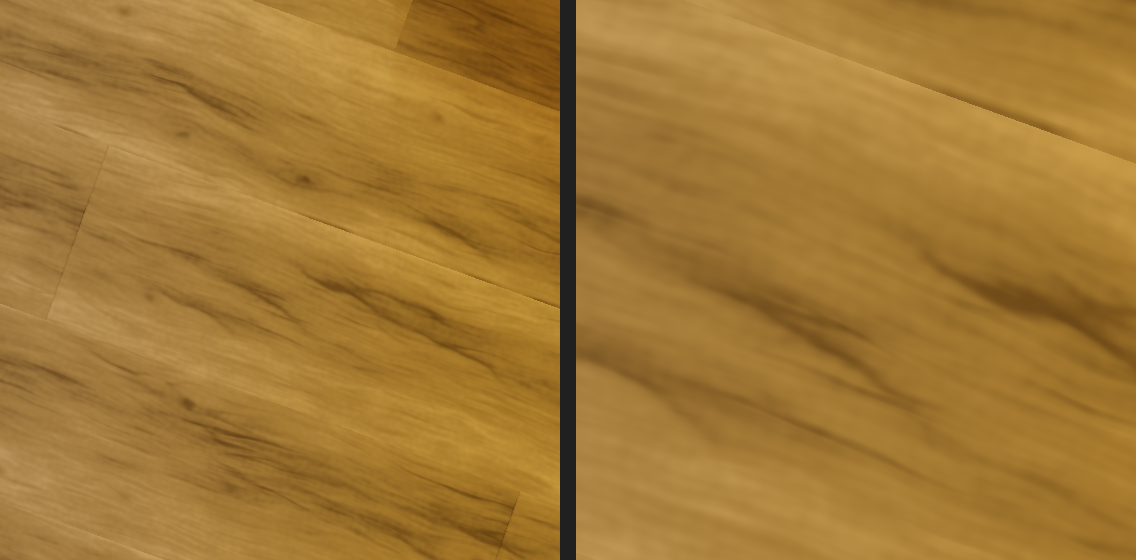
Left: the whole. Right: its middle third, enlarged.
Give the GLSL for this texture, as a three.js fragment shader.

```glsl
// Slanted wooden floor planks in staggered rows, with butt joints and soft seams.
// Stretched gradient noise gives the grain; each plank has a dark heart with
// hairline rings, pale sapwood edges, drifting streaks and small knots.
varying vec2 vUv;

const float TILT = 0.347;          // slope of the rows, radians
const float ROW_START = 0.100;     // first seam, measured across the rows
const float ROW_WIDTH = 0.331;
const float PLANK_LENGTH = 2.224;
const float JOINT_START = 0.832;   // butt joint of row zero
const float STAGGER = 1.323;       // joint shift from row to row
const float KNOT_SPACING = 0.20;
const float HEART_SPREAD = 0.29;   // fraction of the row width
const float HEART_DEPTH = 0.36;
const float GRAIN_DEPTH = 0.38;
const float FIBRE_DEPTH = 0.17;
const float HAIRLINE_DEPTH = 0.17;

const vec3 DARK_WOOD = vec3(0.41, 0.27, 0.09);
const vec3 MID_WOOD = vec3(0.65, 0.485, 0.21);
const vec3 PALE_WOOD = vec3(0.80, 0.64, 0.35);
const vec3 COOL_LIGHT = vec3(0.98, 0.995, 1.21);
const vec3 WARM_LIGHT = vec3(1.00, 0.97, 0.72);
const vec3 CORNER_SHADE = vec3(0.86, 0.76, 0.52);

vec2 hash2(vec2 p) {
  p = vec2(dot(p, vec2(127.1, 311.7)), dot(p, vec2(269.5, 183.3)));
  return fract(sin(p) * 43758.5) * 2.0 - 1.0;
}

float gradientNoise(vec2 p) {
  vec2 i = floor(p), f = fract(p), e = vec2(1.0, 0.0);
  vec2 u = f * f * f * (f * (f * 6.0 - 15.0) + 10.0);
  float low = mix(dot(hash2(i), f), dot(hash2(i + e.xy), f - e.xy), u.x);
  float high = mix(dot(hash2(i + e.yx), f - e.yx), dot(hash2(i + 1.0), f - 1.0), u.x);
  return mix(low, high, u.y);
}

float fbm(vec2 p) {
  float sum = 0.0, amp = 0.6;
  for (int i = 0; i < 4; i++) {
    sum += amp * gradientNoise(p);
    p = p * 1.93 + 7.3;
    amp *= 0.5;
  }
  return sum;
}

float bell(vec2 d) { return exp(-dot(d, d)); }

void main() {
  // Plank layout: p.x runs along the rows, p.y across them
  vec2 along = vec2(cos(TILT), -sin(TILT));
  vec2 p = vec2(dot(vUv, along), dot(vUv, vec2(-along.y, along.x)));
  float rowPos = (p.y - ROW_START) / ROW_WIDTH;
  float row = floor(rowPos), across = fract(rowPos);
  float endPos = (p.x - JOINT_START - row * STAGGER) / PLANK_LENGTH;
  float plank = floor(endPos), darkPlank = mod(row + plank, 2.0);
  vec2 grain = p + hash2(vec2(row, plank)) * 20.0;
  float heartLine = 0.70 - 0.17 * abs(row);

  // Knots bend the grain around them
  float knots = 0.0;
  for (int i = -1; i <= 1; i++) {
    float cell = floor(p.x / KNOT_SPACING) + float(i);
    vec2 h = hash2(vec2(cell, row + 5.0)) * 0.5 + 0.5;
    vec2 d = vec2(p.x - (cell + h.x) * KNOT_SPACING, (across - 0.12 - 0.76 * h.y) * ROW_WIDTH);
    float strength = smoothstep(0.2, 0.8, fract(h.x * 7.0 + h.y * 3.0));
    grain.y -= 0.6 * strength * d.y * bell(d / vec2(0.05, 0.026));
    d += 0.010 * vec2(gradientNoise(p * 38.0 + 9.0), gradientNoise(p * 45.0));
    knots += strength * bell(d / vec2(0.014, 0.007));
  }

  // Streaks wander along the heart, crisp below and fading softly above
  float streaks = 0.0;
  for (int i = 0; i < 5; i++) {
    float k = float(i);
    float start = fract(0.16 + 0.12 * k + 0.43 * (row - 1.0));
    vec2 d = vec2(p.x - start, (across - heartLine - 0.22 * sin(k - 1.1)) * ROW_WIDTH);
    d.y += 0.10 * d.x + 0.026 * gradientNoise(vec2(p.x * 10.0, k * 3.7 + row));
    d.y += 0.010 * gradientNoise(p * vec2(22.0, 40.0));
    float softness = mix(0.007, 0.030, smoothstep(-0.004, 0.006, d.y));
    streaks += 0.6 * bell(d / vec2(0.10, 0.0045)) + 0.6 * bell(d / vec2(0.13, softness));
  }
  streaks *= 0.55 + 0.45 * cos(row - 1.0);

  // Wood tone from broad figure down to fine fibre
  grain.y += 0.024 * gradientNoise(grain * vec2(3.0, 7.0));
  grain.y += 0.006 * gradientNoise(grain * vec2(14.0, 24.0));
  float wander = 0.22 * gradientNoise(grain * vec2(2.0, 4.0));
  float heart = exp(-pow(abs(across - heartLine + wander) / HEART_SPREAD, 2.0));
  heart *= 1.0 - 0.7 * step(2.5, row) * (1.0 - darkPlank);
  float figure = fbm(grain * vec2(2.5, 14.0));
  float tone = 0.86 - HEART_DEPTH * heart - 0.10 * darkPlank + 0.50 * figure;
  tone += GRAIN_DEPTH * fbm(grain * vec2(6.0, 46.0)) * (0.5 + 0.7 * heart);
  float hairline = 1.0 - smoothstep(0.0, 0.07, abs(gradientNoise(grain * vec2(4.0, 30.0))));
  float patches = smoothstep(-0.05, 0.4, gradientNoise(grain * vec2(6.0, 17.0) + 3.0));
  tone -= HAIRLINE_DEPTH * hairline * patches * (0.5 + 0.7 * heart);
  tone += FIBRE_DEPTH * gradientNoise(grain * vec2(22.0, 130.0));
  tone -= FIBRE_DEPTH * smoothstep(0.15, 0.5, gradientNoise(grain * vec2(7.0, 85.0)));
  tone += 0.09 * gradientNoise(vUv * 95.0) - 0.32 * streaks - 0.36 * knots;

  // Seams: broken shadow above, pale bevel below, faint butt joints
  float above = across * ROW_WIDTH, below = (1.0 - across) * ROW_WIDTH;
  float seam = 0.06 + 0.94 * exp(-4.0 * pow(abs(row - 2.0), 2.0));
  float broken = smoothstep(0.0, 0.3, gradientNoise(vec2(p.x * 10.0, row * 3.7 + 0.4)));
  tone -= seam * (0.08 + 0.42 * broken) * (1.0 - smoothstep(0.001, 0.008, above));
  tone += 0.16 * exp(-below / 0.007) * (1.0 - 0.8 * step(1.5, row));
  float joint = min(fract(endPos), 1.0 - fract(endPos)) * PLANK_LENGTH;
  tone -= 0.13 * (1.0 - smoothstep(0.0005, 0.003, joint)) * step(row, 2.5);

  // Colour and uneven room light, with a shade edge in the upper right
  vec3 color = mix(DARK_WOOD, MID_WOOD, smoothstep(-0.1, 0.64, tone));
  color = mix(color, PALE_WOOD, smoothstep(0.52, 1.2, tone));
  color *= mix(COOL_LIGHT, WARM_LIGHT, smoothstep(0.0, 0.95, vUv.x));
  float edge = 0.25 * smoothstep(0.69, 0.715, vUv.x) * smoothstep(0.70, 0.85, vUv.y);
  float corner = edge + 0.75 * smoothstep(0.76, 0.95, dot(vUv, vec2(0.6, 0.4)));
  gl_FragColor = vec4(color * mix(vec3(1.0), CORNER_SHADE, corner), 1.0);
}
```
